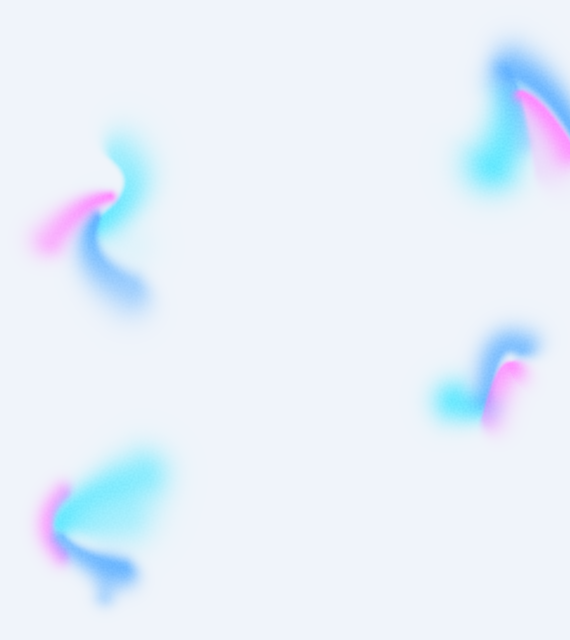
A Shadertoy shader for this background:

```glsl
// Four soft iridescent plumes of cyan, blue and pink on a pale grey-blue ground.

const vec3 GROUND = vec3(0.94, 0.957, 0.98);
const vec3 CYAN   = vec3(0.37, 0.91, 1.0);
const vec3 BLUE   = vec3(0.37, 0.69, 1.0);
const vec3 PINK   = vec3(1.0, 0.53, 1.0);
const vec3 LILAC  = vec3(0.92, 0.82, 0.98);
const int SEGMENTS = 16;

vec2 hashGradient(vec2 cell) {
    float h = fract(sin(dot(cell, vec2(127.1, 311.7))) * 43758.5);
    return vec2(cos(6.2832 * h), sin(6.2832 * h));
}

float gradientNoise(vec2 p) {
    vec2 i = floor(p), f = fract(p);
    vec2 u = f * f * (3.0 - 2.0 * f);
    vec2 e = vec2(1.0, 0.0);
    float low  = mix(dot(hashGradient(i), f), dot(hashGradient(i + e), f - e), u.x);
    float high = mix(dot(hashGradient(i + e.yx), f - e.yx),
                     dot(hashGradient(i + e.xx), f - e.xx), u.x);
    return mix(low, high, u.y);
}

vec2 bezier(vec2 a, vec2 c, vec2 b, float t) {
    return mix(mix(a, c, t), mix(c, b, t), t);
}

// Soft stroke along a curve from a to b, bent towards c.
// widths: left and right falloff at the start, then at the end.
vec3 plume(vec3 base, vec2 p, vec2 a, vec2 c, vec2 b, vec4 widths, vec2 strength, vec3 tint) {
    float nearest = 1e5, along = 0.0, side = 0.0;
    vec2 from = a;
    for (int i = 0; i < SEGMENTS; i++) {
        vec2 to = bezier(a, c, b, float(i + 1) / float(SEGMENTS));
        vec2 edge = to - from;
        float h = clamp(dot(p - from, edge) / dot(edge, edge), 0.0, 1.0);
        vec2 away = p - from - edge * h;
        float d = length(away);
        if (d < nearest) {
            nearest = d;
            along = (float(i) + h) / float(SEGMENTS);
            side = (edge.x * away.y - edge.y * away.x) / max(length(edge) * d, 1e-4);
        }
        from = to;
    }
    vec2 leftRight = mix(widths.xy, widths.zw, along);
    float falloff = nearest / mix(leftRight.y, leftRight.x, smoothstep(-1.0, 1.0, side));
    return mix(base, tint, mix(strength.x, strength.y, along) * exp(-falloff * falloff));
}

// Hooked plume, upper left
vec3 hook(vec3 col, vec2 p) {
    col = plume(col, p, vec2(1.0, -1.0), vec2(3.0, -3.0), vec2(5.0, -4.0), vec4(4.0), vec2(0.2, 0.1), CYAN);
    col = plume(col, p, vec2(2.6, 9.5), vec2(7.2, 5.2), vec2(-0.3, -0.1),
                vec4(4.6, 0.7, 2.6, 0.6), vec2(0.55, 0.9), CYAN);
    col = plume(col, p, vec2(-0.4, 0.4), vec2(-3.3, -5.9), vec2(5.0, -9.9),
                vec4(0.6, 1.6, 2.0, 4.6), vec2(0.9, 0.55), BLUE);
    return plume(col, p, vec2(1.6, 3.8), vec2(-2.9, 3.0), vec2(-7.5, -3.2),
                 vec4(1.0, 0.9, 2.4, 3.2), vec2(0.95, 0.6), PINK);
}

// Wing-shaped plume, upper right
vec3 wing(vec3 col, vec2 p) {
    col = plume(col, p, vec2(-2.3, 0.6), vec2(-2.0, -5.9), vec2(-4.9, -10.2),
                vec4(2.6, 3.2, 4.2, 4.6), vec2(0.7, 0.95), CYAN);
    col = plume(col, p, vec2(-2.3, 3.9), vec2(-1.0, 1.3), vec2(0.8, -5.9),
                vec4(0.6, 3.4, 0.6, 3.0), vec2(0.75, 0.35), BLUE);
    col = plume(col, p, vec2(0.3, -0.6), vec2(1.2, -5.9), vec2(2.0, -10.4),
                vec4(2.0, 0.7, 5.5, 0.7), vec2(0.9, 0.55), LILAC);
    col = plume(col, p, vec2(-2.0, 4.2), vec2(3.3, 2.6), vec2(8.1, -5.9),
                vec4(4.2, 1.6, 2.2, 1.0), vec2(0.85, 0.9), BLUE);
    return plume(col, p, vec2(-0.4, 1.0), vec2(2.9, -0.3), vec2(7.3, -7.5),
                 vec4(0.6, 1.4, 0.6, 3.2), vec2(0.95, 0.85), PINK);
}

// Small curl, middle right
vec3 curl(vec3 col, vec2 p) {
    col = plume(col, p, vec2(-6.5, -3.5), vec2(-4.3, -4.5), vec2(-2.0, -4.3),
                vec4(3.4, 3.4, 2.4, 2.4), vec2(0.9, 0.8), CYAN);
    col = plume(col, p, vec2(3.9, 4.6), vec2(-0.4, 6.8), vec2(-1.2, -3.0),
                vec4(1.4, 3.2, 0.8, 2.6), vec2(0.75), BLUE);
    return plume(col, p, vec2(2.2, 2.3), vec2(0.3, 2.3), vec2(-1.7, -5.6),
                 vec4(3.2, 0.5, 3.2, 0.5), vec2(0.9, 0.55), PINK);
}

// Open fan, lower left
vec3 fan(vec3 col, vec2 p) {
    col = plume(col, p, vec2(0.4, 4.3), vec2(-3.9, 0.0), vec2(0.1, -4.4),
                vec4(0.9, 2.2, 0.9, 2.2), vec2(0.75), PINK);
    col = plume(col, p, vec2(1.3, 0.4), vec2(5.2, -0.5), vec2(9.8, 1.0),
                vec4(2.0, 2.0, 5.5, 4.5), vec2(0.5, 0.45), CYAN);
    col = plume(col, p, vec2(-0.6, 0.0), vec2(0.4, 3.3), vec2(12.6, 7.6),
                vec4(1.0, 2.4, 4.2, 4.0), vec2(0.9, 0.65), CYAN);
    col = plume(col, p, vec2(7.2, -7.4), vec2(6.9, -9.4), vec2(6.6, -11.3),
                vec4(2.8, 2.8, 1.8, 1.8), vec2(0.45, 0.4), BLUE);
    return plume(col, p, vec2(0.0, -2.2), vec2(2.2, -5.2), vec2(9.5, -6.8),
                 vec4(0.7, 1.6, 1.5, 3.0), vec2(0.7, 0.85), BLUE);
}

void mainImage(out vec4 fragColor, in vec2 fragCoord) {
    // Percent of canvas height
    vec2 p = 100.0 * fragCoord / iResolution.y;
    vec3 col = hook(GROUND, p - vec2(15.6, 65.5));
    col = wing(col, p - vec2(82.0, 84.4));
    col = curl(col, p - vec2(77.5, 40.8));
    col = fan(col, p - vec2(9.8, 18.2));

    // Fine grain, only where there is colour
    float coverage = clamp(2.0 * length(col - GROUND), 0.0, 1.0);
    col += 0.03 * coverage * gradientNoise(p * 2.7);
    fragColor = vec4(clamp(col, 0.0, 1.0), 1.0);
}
```
